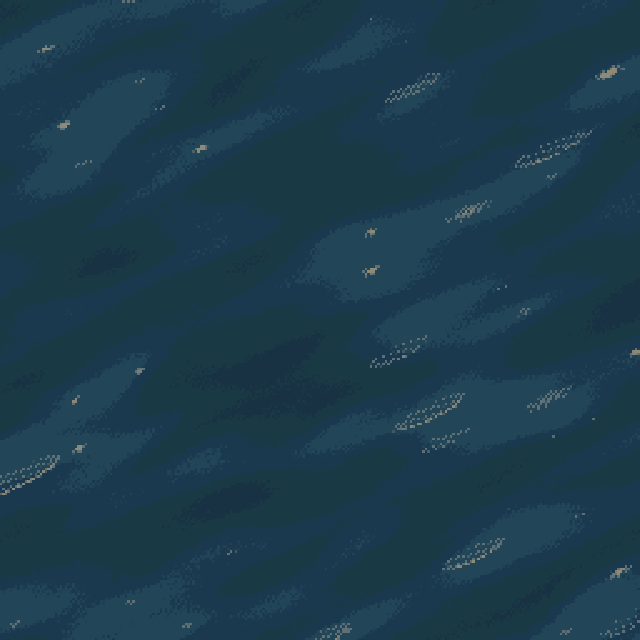
Write a WebGL 2 fragment shader that draws this texture.

```glsl
#version 300 es
precision highp float;
// Dark sea with slanted swells and scattered foam glints, in dithered colours.

uniform vec2 u_resolution;
out vec4 fragColor;

vec2 hash2(vec2 cell) {
    uvec2 h = uvec2(ivec2(cell)) * uvec2(1597u, 3821u);
    uint n = (h.x ^ h.y) * 74531u;
    n = (n ^ (n >> 15)) * 48271u;
    n ^= n >> 13;
    return vec2(n & 1023u, (n * 9277u >> 16) & 1023u) / 1023.0;
}

float gradientDot(vec2 cell, vec2 offset) {
    float angle = 6.2832 * hash2(cell).x;
    return dot(vec2(cos(angle), sin(angle)), offset);
}

float gradientNoise(vec2 p) {
    vec2 i = floor(p), f = p - i;
    vec2 w = f * f * f * (f * (f * 6.0 - 15.0) + 10.0);
    vec2 x = vec2(1, 0), y = vec2(0, 1);
    float low = mix(gradientDot(i, f), gradientDot(i + x, f - x), w.x);
    float high = mix(gradientDot(i + y, f - y), gradientDot(i + 1.0, f - 1.0), w.x);
    return mix(low, high, w.y);
}

// Swell height; q.x runs along the crests and q.y across them
float swell(vec2 q) {
    q.y += 0.03 * gradientNoise(q * vec2(5.0, 4.0) + 31.0);
    float broad = gradientNoise(q * vec2(3.0, 12.0) + 7.0);
    float fine = gradientNoise(q * vec2(5.5, 23.0) + 53.0);
    return broad + 0.4 * fine + 0.2 * gradientNoise(q * 3.0 + 90.0);
}

// Foam density from slim ellipses that sit on the crests
float foamDensity(vec2 q) {
    vec2 grid = vec2(0.17, 0.06);
    float density = 0.0;
    for (int j = -1; j <= 1; j++) {
        for (int i = -1; i <= 1; i++) {
            vec2 id = floor(q / grid) + vec2(i, j);
            vec2 centre = (id + 0.2 + 0.6 * hash2(id)) * grid;
            vec2 traits = hash2(id + 71.0);
            float reach = mix(0.016, 0.095, pow(traits.x, 3.0));
            vec2 d = (q - centre) / vec2(reach, 0.006 + 0.11 * reach);
            float r = length(d);
            float solid = smoothstep(1.1, 0.1, r) * mix(0.35, 1.2, traits.y);
            float rim = smoothstep(0.25, 0.0, abs(r - 0.8)) * (0.6 - 0.4 * d.y);
            float hollow = max(rim, 0.3 * smoothstep(1.0, 0.7, r));
            float patchy = mix(solid, hollow, smoothstep(0.04, 0.06, reach));
            density = max(density, patchy * smoothstep(0.1, 0.25, swell(centre)));
        }
    }
    return density;
}

void main() {
    // Coarse square grains, 256 across the canvas
    vec2 grain = floor(gl_FragCoord.xy / u_resolution.y * 256.0);
    vec2 p = (grain + 0.5) / 256.0;
    vec2 along = vec2(cos(0.45), sin(0.45));
    vec2 q = vec2(dot(p, along), dot(p, vec2(-along.y, along.x)));

    float ordered = fract(52.98 * fract(dot(grain, vec2(0.0671, 0.00584))));
    float dither = mix(ordered, hash2(grain + 400.0).x, 0.5);

    // Water bands from trough to crest
    float height = swell(q) + 0.17 * (dither - 0.5);
    vec3 colour = mix(vec3(0.095, 0.195, 0.265), vec3(0.098, 0.228, 0.265),
                      smoothstep(-0.42, -0.36, height));
    colour = mix(colour, vec3(0.1, 0.225, 0.31), smoothstep(-0.05, 0.0, height));
    colour = mix(colour, vec3(0.135, 0.27, 0.345), smoothstep(0.2, 0.25, height));

    // Grey specks and warm, denser cores
    float foam = foamDensity(q);
    float speck = smoothstep(-0.04, 0.04, foam - 0.12 - 0.8 * ordered);
    vec3 foamColour = mix(vec3(0.37, 0.44, 0.46), vec3(0.56, 0.54, 0.47),
                          smoothstep(0.6, 0.8, foam + 0.2 * (dither - 0.5)));
    fragColor = vec4(mix(colour, foamColour, speck), 1.0);
}
```
